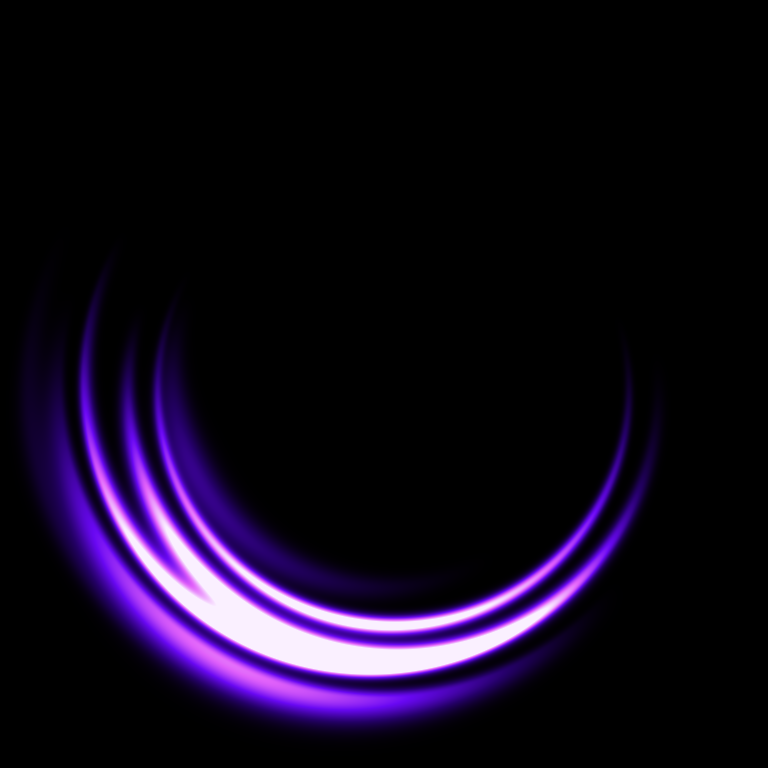
Reproduce this background procedurally as a Shadertoy shader.

```glsl
// Nested crescents of violet light on black, brightest at the lower left.
// Each crescent is a circle with a soft inner and outer falloff and an angular
// fade; the summed light is coloured by a black-violet-magenta-white ramp.

#define EXPOSURE 1.0
#define TIP_WIDTH 0.55
#define BELLY_WIDTH 1.2
#define INDIGO vec3(0.14, 0.00, 0.40)
#define VIOLET vec3(0.41, 0.03, 0.95)
#define MAGENTA vec3(0.88, 0.38, 0.98)
#define HOT_WHITE vec3(0.98, 0.94, 1.00)

// Light of one crescent.
// falloff: inner and outer softness; span: start, peak and end in degrees,
// measured from straight down, with positive angles to the right.
float crescent(vec2 p, vec2 center, float radius, vec2 falloff, vec3 span, float power) {
    vec2 q = p - center;
    float angle = degrees(atan(q.x, -q.y));
    float fade = smoothstep(span.x, span.y, angle)
               * (1.0 - smoothstep(span.y, span.z, angle));
    float offset = length(q) - radius;
    float softness = offset < 0.0 ? falloff.x : falloff.y;
    float x = offset / (softness * mix(TIP_WIDTH, BELLY_WIDTH, fade));
    return power * fade * exp(-0.5 * x * x);
}

// Light intensity to colour.
vec3 heatRamp(float light) {
    vec3 color = mix(vec3(0.0), INDIGO, clamp(light / 0.25, 0.0, 1.0));
    color = mix(color, VIOLET, clamp((light - 0.25) / 0.33, 0.0, 1.0));
    color = mix(color, MAGENTA, clamp((light - 0.58) / 0.34, 0.0, 1.0));
    return mix(color, HOT_WHITE, clamp((light - 0.92) / 0.3, 0.0, 1.0));
}

void mainImage(out vec4 fragColor, in vec2 fragCoord) {
    // Square frame centred on the canvas
    float side = min(iResolution.x, iResolution.y);
    vec2 p = (fragCoord - 0.5 * iResolution.xy) / side + 0.5;

    // Inner haze and the thin inner rim
    float light = crescent(p, vec2(0.497, 0.508), 0.273, vec2(0.014, 0.016),
                           vec3(-115.0, -62.0, 35.0), 0.34);
    light += crescent(p, vec2(0.512, 0.492), 0.307, vec2(0.0065, 0.0065),
                      vec3(-122.0, -8.0, 110.0), 1.5);

    // Two bright middle bands
    light += crescent(p, vec2(0.512, 0.492), 0.345, vec2(0.0095, 0.0115),
                      vec3(-110.0, -35.0, 100.0), 1.6);
    light += crescent(p, vec2(0.486, 0.505), 0.377, vec2(0.0110, 0.0065),
                      vec3(-122.0, -25.0, 75.0), 1.7);

    // Outer band with its broad halo, then a faint outermost trail
    light += crescent(p, vec2(0.488, 0.501), 0.411, vec2(0.0085, 0.0200),
                      vec3(-108.0, -28.0, 52.0), 0.95);
    light += crescent(p, vec2(0.484, 0.501), 0.446, vec2(0.0140, 0.0100),
                      vec3(-120.0, -72.0, -20.0), 0.12);

    fragColor = vec4(heatRamp(light * EXPOSURE), 1.0);
}
```
